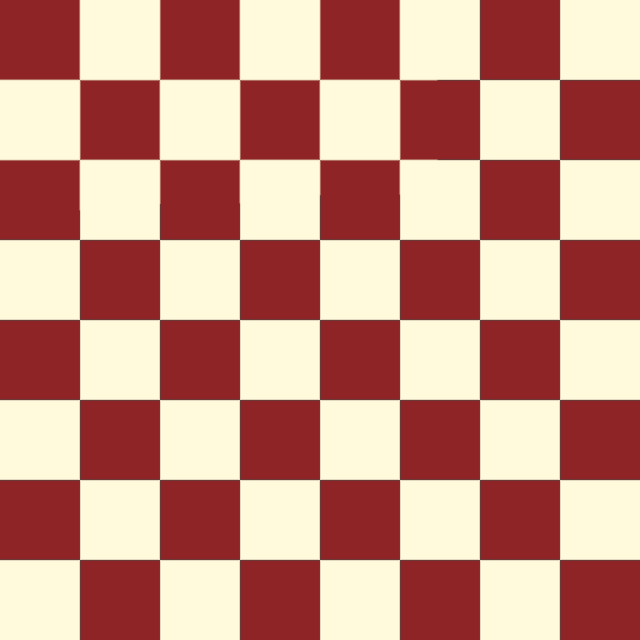
This pattern is drawn by a three.js fragment shader. Its source:

```glsl
varying vec2 vUv;

const float SQUARES = 8.0;
const float LINE_INSIDE = 0.0011;   // outline reach into a red square
const float LINE_OUTSIDE = 0.0003;  // outline reach into a cream square
const vec3 CREAM = vec3(1.0, 0.98, 0.86);
const vec3 RED = vec3(0.56, 0.14, 0.15);
const vec3 LINE_DARK = vec3(0.36, 0.27, 0.26);
const vec3 LINE_WORN = vec3(0.74, 0.56, 0.47);
const vec2 WORN_LIMIT = vec2(0.67, 0.66);  // worn lines lie left of x, above y
const float WORN_SLOPE = 0.05;
const float WORN_JITTER = 0.02;

float hash(float n) {
  return fract(sin(n * 127.1) * 43758.5453);
}

// Antialiased step across an edge at zero distance
float coverage(float d, float pixel) {
  return clamp(d / pixel + 0.5, 0.0, 1.0);
}

// Distance to the nearest grid line, ignoring the canvas border
float innerLineDistance(float g, float line) {
  bool border = line < 0.5 || line > SQUARES - 0.5;
  return border ? 1.0 : abs(g - line) / SQUARES;
}

void main() {
  vec2 grid = vUv * SQUARES;
  vec2 cell = floor(grid);
  vec2 line = floor(grid + 0.5);
  vec2 fw = fwidth(vUv);
  float pixel = max(max(fw.x, fw.y), 0.00001);

  // Signed distance to the checker edges, positive inside red
  float toVertical = innerLineDistance(grid.x, line.x);
  float toHorizontal = innerLineDistance(grid.y, line.y);
  float isRed = mod(cell.x + cell.y, 2.0);
  float d = min(toVertical, toHorizontal) * (isRed * 2.0 - 1.0);

  vec3 color = mix(CREAM, RED, coverage(d, pixel));

  // Thin outline, worn pale toward the upper left
  bool vertical = toVertical < toHorizontal;
  float jitter = WORN_JITTER * hash(vertical ? line.x : line.y + 20.0);
  float wornX = coverage(WORN_LIMIT.x + jitter - vUv.x, pixel);
  float wornY = coverage(vUv.y - WORN_LIMIT.y - WORN_SLOPE * vUv.x - jitter, pixel);
  vec3 lineColor = mix(LINE_DARK, LINE_WORN, wornX * wornY);
  float outline = coverage(d + LINE_OUTSIDE, pixel) - coverage(d - LINE_INSIDE, pixel);

  gl_FragColor = vec4(mix(color, lineColor, outline), 1.0);
}
```
